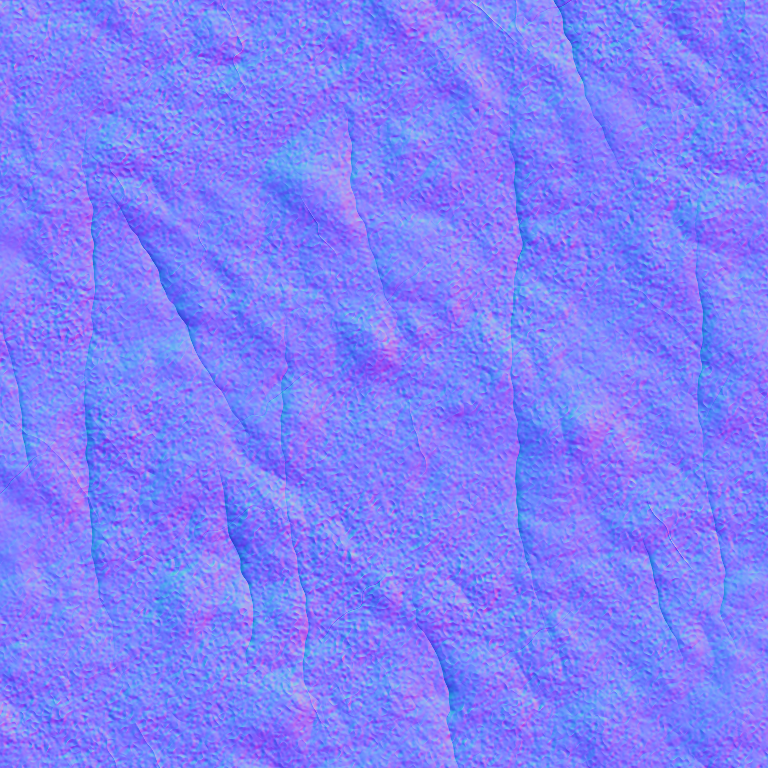
Write a three.js fragment shader that draws this texture map.

```glsl
varying vec2 vUv;

vec3 hash(vec2 c) {
  vec3 q = fract(c.xyx * vec3(0.1031, 0.1030, 0.0973));
  q += dot(q, q.yzx + 33.33);
  return fract((q.xxy + q.yzz) * q.zyx);
}

// Cellular noise: one smooth bump or dent scattered in every cell
float bumps(vec2 p) {
  vec2 cell = floor(p);
  float sum = 0.0;
  for (int y = -1; y <= 1; y++) {
    for (int x = -1; x <= 1; x++) {
      vec2 c = cell + vec2(x, y);
      vec3 h = hash(c + 50.0);
      vec2 d = p - c - h.xy;
      float k = max(0.0, 1.0 - dot(d, d));
      sum += (2.0 * h.z - 1.0) * k * k * k;
    }
  }
  return sum;
}

// Soft bulges with sharper valleys between them
float folds(vec2 p) {
  vec2 q = p + 0.014 * sin(p.yx * vec2(17.0, 13.0) + 4.0 * p);
  vec2 slanted = vec2(dot(q, vec2(0.87, 0.5)) * 1.12, dot(q, vec2(-0.5, 0.87)) * 0.88);
  float pleat = bumps(slanted * 9.5 + 3.0);
  float tuck = bumps(slanted.yx * 17.0 + 9.0);
  return 0.0058 * bumps(slanted * 5.5) + 0.0072 * sqrt(pleat * pleat + 0.003)
    + 0.0042 * sqrt(tuck * tuck + 0.002) + 0.0022 * bumps(q * 29.0 + 17.0);
}

// Leathery grain: tiny crinkles under fine pits
float grain(vec2 p) {
  vec2 q = mat2(0.8, 0.6, -0.6, 0.8) * p;
  float crinkle = bumps(p * 72.0 + 11.0);
  float crackle = bumps(q * 125.0 + 23.0);
  float rough = 1.0 + 0.4 * bumps(p * 8.0 + 61.0);
  return rough * (0.00105 * sqrt(crinkle * crinkle + 0.003)
    - 0.00092 * sqrt(crackle * crackle + 0.004)
    + 0.00068 * bumps(p.yx * 210.0 + 41.0));
}

// Hair-thin wrinkles, broken into patches
float wrinkles(vec2 p, float jitter) {
  float height = 0.0;
  for (int i = 0; i < 3; i++) {
    float n = float(i);
    float a = 0.7 + 0.65 * n;
    vec2 along = vec2(cos(a), sin(a));
    vec2 q = vec2(dot(p, along) * 4.5, dot(p, vec2(-along.y, along.x)) * 15.0);
    float line = bumps(q + 0.09 * jitter + 13.0 + 20.0 * n);
    float patches = smoothstep(0.05, 0.5, bumps(p * 9.0 + 31.0 + 9.0 * n));
    height += (n - 0.8) * 0.0008 * patches * exp(-abs(line) / 0.035);
  }
  return height;
}

// Wandering, mostly upright creases: steep on the right, gentle on the left
float creases(vec2 p, float jitter) {
  float wobble = 0.004 * jitter + 0.008 * bumps(p * 15.0 + 5.0);
  float height = 0.0;
  for (int i = 0; i < 11; i++) {
    float n = float(i);
    vec3 h = hash(vec2(n * 7.0 + 3.0, 19.0));
    bool isLong = mod(n, 3.0) == 1.0;
    float reach = isLong ? 0.32 + 0.25 * h.x : 0.1 + 0.12 * h.x;
    float lean = isLong ? -0.08 : -0.5 * h.z;
    float y = p.y - (isLong ? 0.3 + 0.4 * h.y : h.y);
    float path = 0.04 + 0.089 * n + 0.03 * (h.z - 0.5) + lean * y
      + 0.016 * sin(p.y * 8.0 + n * 2.0)
      + 0.004 * sin(p.y * 25.0 + n * 5.0);
    float d = p.x - path + wobble;
    float width = 0.006 + 0.007 * h.x;
    float fade = 1.0 - smoothstep(reach * 0.4, reach, abs(y));
    float swell = 0.6 + 0.4 * sin(p.y * 19.0 + n);
    float groove = 0.6 * width * swell * exp(d > 0.0 ? -d / width : d / (3.0 * width));
    float slit = 0.0009 * exp(d > 0.0 ? -d / 0.0025 : d / 0.006);
    height -= fade * (groove + slit);
  }
  return height;
}

float relief(vec2 p) {
  float jitter = bumps(p * 48.0 + 5.0);
  return folds(p) + grain(p) + wrinkles(p, jitter) + creases(p, jitter);
}

void main() {
  // Slope of the relief, packed as a tangent-space normal
  float e = 0.0011;
  float here = relief(vUv);
  vec2 slope = vec2(relief(vUv + vec2(e, 0.0)), relief(vUv + vec2(0.0, e))) - here;
  vec3 normal = normalize(vec3(-slope / e, 1.0));
  gl_FragColor = vec4(0.5 + 0.5 * normal, 1.0);
}
```
